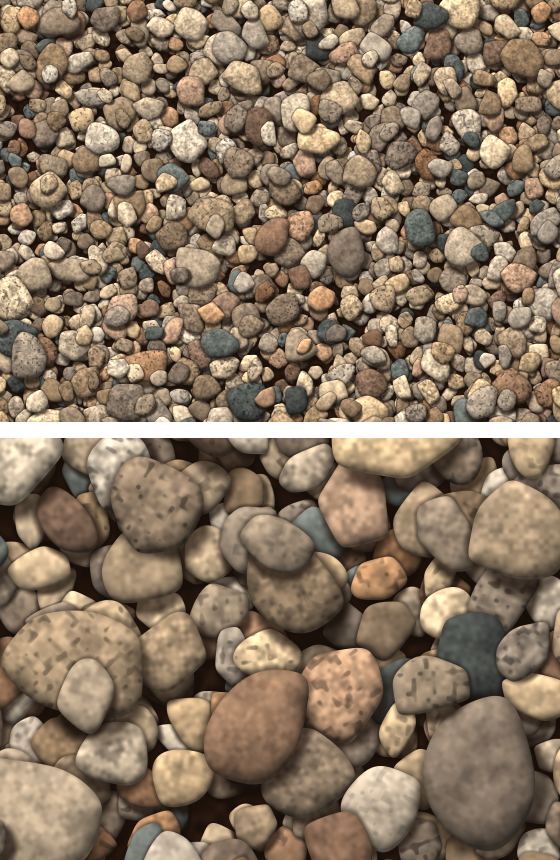
Top, the full canvas; bottom, a detail of the centre.
Reproduce this texture procedurally as a WebGL 1 fragment shader.

```glsl
precision highp float;
// Sunlit bed of mixed river pebbles, piled in layers of different sizes.
uniform vec2 u_resolution;

const vec3 GAP_COLOR = vec3(0.11, 0.065, 0.04);
const vec3 DARK_TAN = vec3(0.53, 0.455, 0.385);
const vec3 CREAM = vec3(0.93, 0.845, 0.73);
const vec3 SLATE = vec3(0.34, 0.355, 0.335);
const vec3 LIGHT_DIR = vec3(-0.25, 0.60, 0.76);
const float TAU = 6.2831853;

float hash(vec2 p) {
  vec3 h = fract(p.xyx * 0.1031);
  h += dot(h, h.yzx + 33.33);
  return fract((h.x + h.y) * h.z);
}

float noise(vec2 p) {
  vec2 i = floor(p), f = fract(p);
  f = f * f * (3.0 - 2.0 * f);
  return mix(mix(hash(i), hash(i + vec2(1.0, 0.0)), f.x),
             mix(hash(i + vec2(0.0, 1.0)), hash(i + vec2(1.0, 1.0)), f.x), f.y);
}

mat2 rotation(float angle) {
  float c = cos(angle), s = sin(angle);
  return mat2(c, s, -s, c);
}

// Rounded random polygon: x is 1 on the outline, yz is the gradient.
vec3 stoneShape(vec2 q, vec2 id, float sharpness) {
  float sum = 0.0;
  vec2 grad = vec2(0.0);
  for (int k = 0; k < 7; k++) {
    float n = float(k);
    float angle = (n + 0.80 * hash(id + n * 3.7)) * TAU / 7.0;
    float reach = mix(0.80, 1.10, hash(id + n * 5.3 + 17.0));
    vec2 facet = vec2(cos(angle), sin(angle)) / reach;
    float x = max(dot(q, facet), 0.0001);
    float w = pow(x, sharpness - 1.0);
    sum += w * x;
    grad += w * facet;
  }
  float f = pow(max(sum, 1e-20), 1.0 / sharpness);
  return vec3(f, grad * pow(f, 1.0 - sharpness));
}

// Mineral colour of one stone: tan ramp, tint, grain, blotches and pits.
vec3 stoneColor(vec2 surface, vec2 id) {
  float tone = hash(id + 41.3);
  float tint = hash(id + 53.9);
  float kind = hash(id + 67.1);
  vec3 color = mix(DARK_TAN, CREAM, tone);
  color *= mix(vec3(1.04, 0.98, 0.87), vec3(0.96, 0.985, 1.02), tint);
  color = mix(color, color * vec3(0.92, 0.82, 0.77), step(0.87, kind));
  color = mix(color, SLATE * (0.8 + 0.6 * tone), step(kind, 0.075));
  vec2 p = surface + id * 0.37;
  float blotch = noise(p * 55.0) - 0.5;
  float grain = noise(p * 130.0) + noise(p * 250.0) - 1.0;
  float pits = smoothstep(0.62, 0.92, noise(p * 190.0 + 9.0));
  color *= 1.0 + 0.22 * blotch + mix(0.18, 0.40, hash(id + 71.7)) * grain;
  return color * (1.0 - 0.36 * pits * smoothstep(0.35, 0.9, hash(id + 83.2)));
}

// Domed sunlight falling off towards the shaded side of the stone.
float stoneLight(float f, vec2 outward) {
  float slope = 0.94 * pow(min(f, 1.0), 3.0);
  vec3 normal = vec3(outward * slope, sqrt(1.0 - slope * slope));
  return 0.38 + 0.80 * max(dot(normal, normalize(LIGHT_DIR)), 0.0);
}

// Paints one jittered grid of stones, with their shadows, over the base.
vec3 pebbleLayer(vec3 base, vec2 uv, float cell, float share, float level, float seed) {
  vec2 grid = rotation(seed * 0.7) * uv / cell + seed * 0.173;
  vec2 light = rotation(seed * 0.7) * LIGHT_DIR.xy;
  float pixel = 1.0 / (u_resolution.y * cell);
  for (int j = -1; j <= 1; j++) {
    for (int i = -1; i <= 1; i++) {
      vec2 corner = floor(grid) + vec2(float(i), float(j));
      vec2 id = corner + seed * 19.0 + 101.0;
      if (hash(id) > share) continue;
      vec2 jitter = vec2(hash(id + 7.1), hash(id + 13.7)) - 0.5;
      vec2 p = grid - corner - 0.5 - 0.42 * jitter;
      float radius = mix(0.39, 0.56, hash(id + 23.5));
      if (length(p) > radius * 1.9) continue;

      vec2 radii = radius * vec2(1.16, 1.16 * mix(0.60, 0.98, hash(id + 29.3)));
      mat2 turn = rotation(TAU * hash(id + 31.9));
      vec3 shape = stoneShape((turn * p) / radii, id, mix(5.0, 11.0, hash(id + 37.7)));
      vec2 grad = (shape.yz / radii) * turn;
      float steepness = length(grad) + 0.0001;

      vec2 shadowPoint = p + radius * 0.34 * light;
      float shadow = 1.0 - smoothstep(0.84, 1.14, length((turn * shadowPoint) / radii));
      float contact = 1.0 - smoothstep(0.98, 1.15, shape.x);
      base = mix(base, GAP_COLOR * 0.8, max(0.70 * shadow, 0.42 * contact));

      float cover = clamp(0.5 - (shape.x - 1.0) / (steepness * pixel), 0.0, 1.0);
      if (cover > 0.0) {
        vec2 outward = (grad / steepness) * rotation(seed * 0.7);
        vec3 stone = stoneColor(turn * p * cell, id) * stoneLight(shape.x, outward);
        base = mix(base, stone * level, cover);
      }
    }
  }
  return base;
}

void main() {
  vec2 uv = gl_FragCoord.xy / u_resolution.y;
  vec3 color = GAP_COLOR * (0.8 + 0.8 * noise(uv * 120.0));
  // Two beds of gravel, then larger stones, then a few small ones on top.
  color = pebbleLayer(color, uv, 0.040, 1.00, 0.94, 1.0);
  color = pebbleLayer(color, uv, 0.043, 0.80, 0.98, 2.0);
  color = pebbleLayer(color, uv, 0.064, 0.66, 1.00, 3.0);
  color = pebbleLayer(color, uv, 0.090, 0.30, 1.00, 4.0);
  color = pebbleLayer(color, uv, 0.050, 0.20, 1.00, 5.0);
  gl_FragColor = vec4(clamp(color, 0.0, 1.0), 1.0);
}
```
